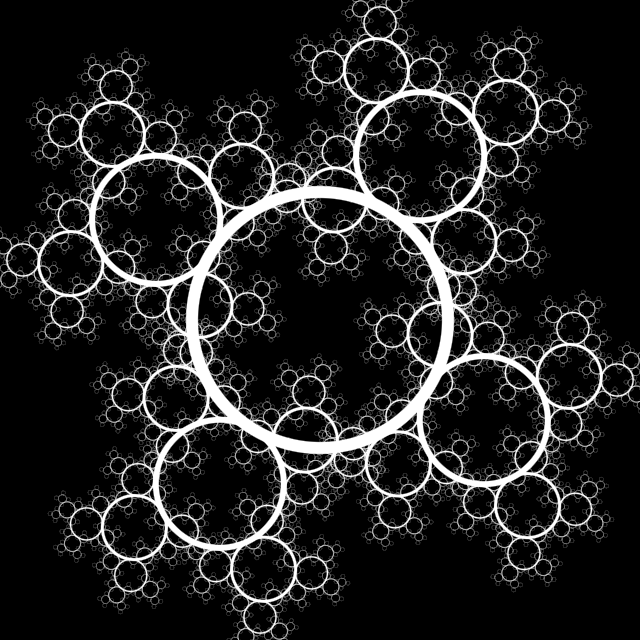
A three.js fragment shader for this pattern:

```glsl
// Draws a white fractal of rings on black: each ring carries four half-size rings, turned at every level.
varying vec2 vUv;

const int DEPTH = 6;              // levels below the root ring
const float LEAVES = 4096.0;      // 4 ^ DEPTH
const float ROOT_RADIUS = 0.2;
const float STROKE_RATIO = 0.094; // stroke width relative to radius
const float TURN = 1.022;         // added rotation per level
const float QUARTER = 1.5707963;
const float SOFTNESS = 0.00195;   // width of the edge filter
const vec3 BACKGROUND = vec3(0.0);
const vec3 RING_COLOR = vec3(1.0);

vec2 direction(float angle) {
  return vec2(cos(angle), sin(angle));
}

// Box-filtered coverage, so hairline strokes fade to grey.
float ringCoverage(float dist, float radius, float stroke, float softness) {
  float edge = dist - radius;
  float inner = clamp((edge + 0.5 * stroke) / softness + 0.5, 0.0, 1.0);
  float outer = clamp((edge - 0.5 * stroke) / softness + 0.5, 0.0, 1.0);
  return inner - outer;
}

// Walks the tree with a base-4 leaf counter, skipping branches out of reach.
float ringTree(vec2 point, vec2 root, float rootRadius) {
  float dark = 1.0;
  float leaf = 0.0;
  for (int i = 0; i < 4096; i++) {
    if (leaf >= LEAVES) break;
    vec2 center = root;
    float radius = rootRadius;
    float angle = 0.0;
    float span = LEAVES;
    for (int level = 0; level <= DEPTH; level++) {
      float dist = distance(point, center);
      // Draw each ring only on its first visit
      if (mod(leaf, span) < 0.5) {
        dark *= 1.0 - ringCoverage(dist, radius, radius * STROKE_RATIO, SOFTNESS);
      }
      // A whole branch lies within three radii of its center
      if (level == DEPTH || dist > 3.0 * radius) break;
      span *= 0.25;
      angle += TURN;
      float child = mod(floor(leaf / span), 4.0);
      center += 1.5 * radius * direction(angle + child * QUARTER);
      radius *= 0.5;
    }
    leaf += span;
  }
  return 1.0 - dark;
}

void main() {
  float light = ringTree(vUv, vec2(0.5), ROOT_RADIUS);
  gl_FragColor = vec4(mix(BACKGROUND, RING_COLOR, light), 1.0);
}
```
